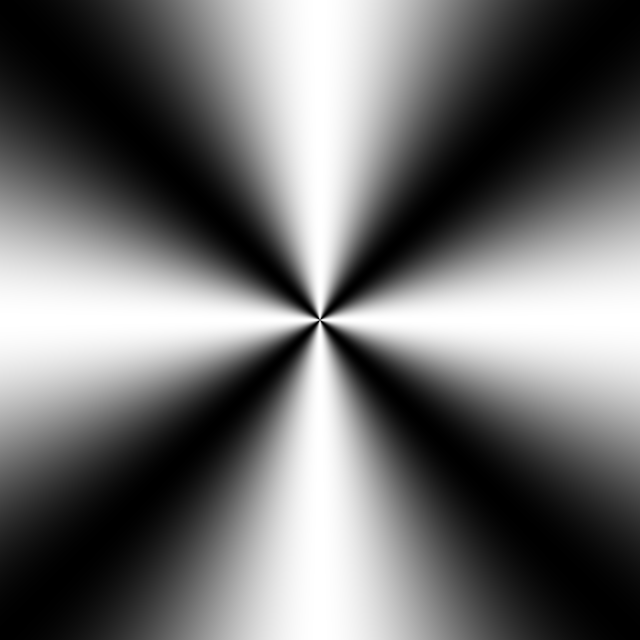
Reproduce this background procedurally as a Shadertoy shader.

```glsl
// Four soft white rays on black, meeting at the canvas centre.
// Brightness depends on the polar angle alone: a raised cosine with
// four periods per turn, white on the axes and black on the diagonals.

float softRays(vec2 p, float rayCount)
{
    float angle = atan(p.y, p.x);
    return 0.5 + 0.5 * cos(rayCount * angle);
}

void mainImage(out vec4 fragColor, in vec2 fragCoord)
{
    // Average a 4 x 4 grid within each pixel to smooth the tight centre.
    float brightness = 0.0;
    for (int i = 0; i < 16; i++)
    {
        vec2 offset = (vec2(i % 4, i / 4) + 0.5) / 4.0 - 0.5;
        vec2 p = (fragCoord + offset) / iResolution.xy - 0.5;

        // Nudge off the exact origin, where the angle is undefined.
        brightness += softRays(p + 1e-6, 4.0) / 16.0;
    }

    fragColor = vec4(vec3(brightness), 1.0);
}
```
